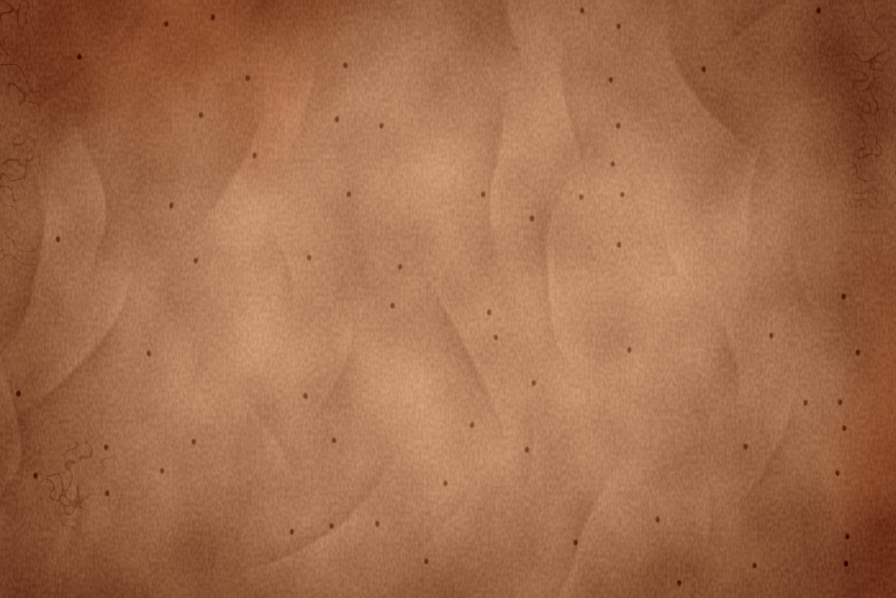
Write a WebGL 2 fragment shader that draws this texture.

```glsl
#version 300 es
precision highp float;
// Aged, crumpled brown paper with dark edges, soft folds, fine fibres and rusty stains.

#define CENTRE_TONE 0.735
#define EDGE_DROP 0.30
#define MOTTLE 0.085
#define GRAIN 0.060
#define FOLD_COUNT 30
#define FOLD_DEPTH 0.062
#define SPECK_CELLS 13.0
#define STAIN 0.75
#define INK 0.075

uniform vec2 u_resolution;
out vec4 fragColor;

vec2 hash2(vec2 p) {
    vec3 q = fract(p.xyx * vec3(0.1031, 0.1030, 0.0973));
    q += dot(q, q.yzx + 33.33);
    return fract((q.xx + q.yz) * q.zy);
}

// Gradient noise, roughly -0.7 to 0.7
float corner(vec2 cell, vec2 offset) {
    float a = 6.2832 * hash2(cell).x;
    return dot(vec2(cos(a), sin(a)), offset);
}

float noise(vec2 p) {
    vec2 i = floor(p), f = p - i;
    vec2 u = f * f * f * (f * (f * 6.0 - 15.0) + 10.0);
    vec2 e = vec2(1.0, 0.0);
    return mix(mix(corner(i, f), corner(i + e.xy, f - e.xy), u.x),
               mix(corner(i + e.yx, f - e.yx), corner(i + e.xx, f - e.xx), u.x), u.y);
}

float fbm(vec2 p) {
    float sum = 0.0, amp = 1.0;
    for (int i = 0; i < 5; i++) {
        sum += amp * noise(p);
        p = mat2(1.6, 1.2, -1.2, 1.6) * p + 17.3;
        amp *= 0.52;
    }
    return sum;
}

// Curved folds: a pale ridge on one side, a soft shadow on the other
float folds(vec2 p, float aspect) {
    float shade = 0.0;
    p += 0.025 * vec2(noise(p * 6.0 + 40.0), noise(p * 6.0 + 80.0));
    for (int i = 0; i < FOLD_COUNT; i++) {
        float n = float(i) + 1.0;
        vec2 h = hash2(vec2(n, 7.0)), g = hash2(vec2(n, 23.0));
        vec2 centre = fract(n * vec2(0.7549, 0.5698)) * vec2(aspect, 1.0);
        float angle = mix(0.6, 2.1, h.x), halfLength = mix(0.07, 0.22, h.y);
        vec2 dir = vec2(cos(angle), sin(angle)), q = p - centre;
        float along = dot(q, dir);
        float across = dot(q, vec2(-dir.y, dir.x)) + (g.x - 0.5) * 5.0 * along * along;
        across *= g.y < 0.5 ? -1.0 : 1.0;
        float taper = smoothstep(1.0, 0.15, abs(along) / halfLength);
        float side = smoothstep(-0.005, 0.005, across);
        float shadow = side * exp(-max(across, 0.0) / mix(0.015, 0.05, g.x));
        float ridge = (1.0 - side) * exp(min(across, 0.0) / 0.016);
        shade += taper * mix(0.4, 1.0, h.y) * (0.6 * ridge - shadow);
    }
    return shade;
}

// Sparse dark flecks
float specks(vec2 p) {
    vec2 cell = floor(p * SPECK_CELLS), h = hash2(cell + 5.0);
    vec2 centre = (cell + 0.2 + 0.6 * h) / SPECK_CELLS;
    float keep = step(0.80, hash2(cell + 91.0).y);
    return keep * smoothstep(0.0055, 0.0015, length((p - centre) * vec2(1.0, 0.75)));
}

// Worn curling ink lines, kept to the margins
float flourishes(vec2 p, float aspect) {
    vec2 w = p + 0.02 * vec2(noise(p * 22.0), noise(p * 22.0 + 9.0));
    float line = smoothstep(0.09, 0.02, abs(noise(w * 34.0)));
    float left = smoothstep(0.10, 0.02, p.x) * smoothstep(0.48, 0.62, p.y);
    float right = smoothstep(0.11, 0.02, aspect - p.x) * smoothstep(0.55, 0.66, p.y);
    float rosette = smoothstep(0.10, 0.05, length((p - vec2(0.13, 0.19)) * vec2(1.2, 0.9)));
    return line * max(max(left, right), rosette) * smoothstep(-0.3, 0.3, noise(p * 15.0));
}

// Brown ramp indexed by its red value
vec3 paperColour(float tone) {
    vec3 dark = vec3(0.41, 0.20, 0.11), mid = vec3(0.55, 0.35, 0.22), light = vec3(0.75, 0.55, 0.41);
    return tone < mid.r ? mix(dark, mid, (tone - dark.r) / (mid.r - dark.r))
                        : mix(mid, light, (tone - mid.r) / (light.r - mid.r));
}

void main() {
    vec2 p = gl_FragCoord.xy / u_resolution.y;
    float aspect = u_resolution.x / u_resolution.y;
    vec2 edge = abs(2.0 * gl_FragCoord.xy / u_resolution - 1.0);
    float cloud = fbm(p * vec2(3.6, 2.8) + 3.0);

    // Broad light and folds
    float rim = length(edge * vec2(0.92, 0.84)) + 0.10 * cloud;
    float tone = CENTRE_TONE - EDGE_DROP * smoothstep(0.38, 1.28, rim);
    tone += MOTTLE * fbm(p * vec2(6.0, 4.5) + 31.0) + FOLD_DEPTH * folds(p, aspect);

    // Fibres, flecks and ink
    tone += GRAIN * (noise(p * vec2(233.0, 117.0)) + 0.6 * noise(p * vec2(97.0, 151.0) + 60.0));
    tone -= 0.22 * specks(p) + INK * flourishes(p, aspect);
    vec3 colour = paperColour(tone);

    // Rust at the upper left and along the right edge
    float rust = smoothstep(0.50, 0.10, length((p - vec2(0.25, 1.0)) * vec2(0.9, 1.5)) - 0.2 * cloud);
    rust = max(rust, smoothstep(0.14, 0.0, aspect - p.x + 0.08 * cloud) * smoothstep(0.75, 0.35, p.y));
    colour *= mix(vec3(1.0), vec3(1.0, 0.82, 0.70), STAIN * rust);

    fragColor = vec4(clamp(colour, 0.0, 1.0), 1.0);
}
```
